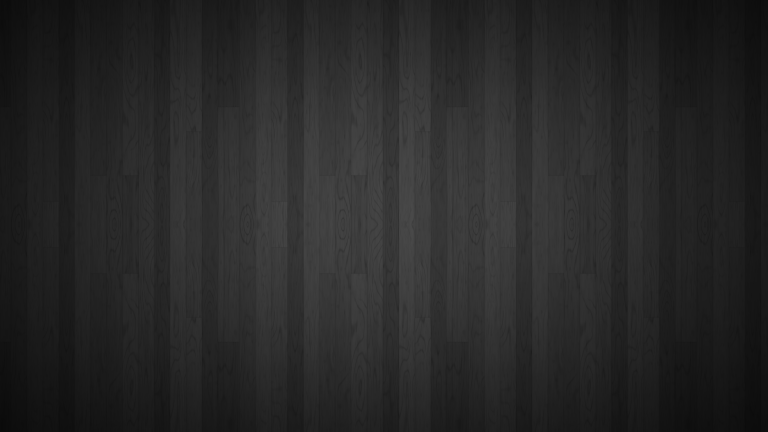
Give the GLSL for this texture, as a Shadertoy shader.

```glsl
// Dark wooden planks under a soft spotlight. A strip of 14 planks repeats sideways
// and is mirrored about a horizontal axis; each plank has its own tone, end joint
// and noise-warped grain, and a Gaussian falloff darkens the borders.

const float CANVAS_H = 432.0;   // design units over the canvas height
const float STRIP_W = 228.7;    // width of the repeating strip
const float STRIP_X = 218.0;    // left side of one strip
const float PLANK_W = 15.92;
const float AXIS_Y = 207.5;     // mirror axis of the boards
const int PLANKS = 14;

// Planks counted from the right side of the strip.
const float OUTER_TONE[PLANKS] = float[](0.86, 1.04, 1.06, 0.86, 0.98, 1.04, 0.97,
                                         0.95, 1.01, 0.85, 1.00, 1.04, 0.92, 0.84);
const float INNER_TONE[PLANKS] = float[](0.86, 0.99, 1.06, 0.86, 0.98, 0.94, 0.96,
                                         1.01, 1.03, 0.85, 1.06, 1.04, 0.92, 0.95);
const float JOINT_Y[PLANKS] = float[](400.0, 93.0, 400.0, 400.0, 400.0, 49.0, 400.0,
                                      49.0, 400.0, 400.0, 23.0, 400.0, 400.0, 117.5);

float hash(vec2 p) {
    p = fract(p * vec2(0.1031, 0.1137));
    p += dot(p, p.yx + 33.33);
    return fract((p.x + p.y) * p.x * 7.31 + p.y * 5.17);
}

float noise(vec2 p) {
    vec2 cell = floor(p), f = fract(p);
    f = f * f * (3.0 - 2.0 * f);
    return mix(mix(hash(cell), hash(cell + vec2(1, 0)), f.x),
               mix(hash(cell + vec2(0, 1)), hash(cell + vec2(1, 1)), f.x), f.y);
}

// Dark line of the given half width around distance zero.
float lineMask(float dist, float halfWidth) {
    return 1.0 - smoothstep(0.0, halfWidth, abs(dist));
}

// Growth rings: long arches, or closed ovals around a knot on the mirror axis.
// Slow noise fades the thin rings in and out; fibres and pores fill the rest.
float grain(vec2 local, float seed, float knot) {
    vec2 shifted = local + vec2(0.0, seed * 91.0);
    float warp = noise(shifted * vec2(0.11, 0.016) + seed * 7.0);
    float ripple = noise(shifted * vec2(0.3, 0.06) + 40.0);
    float arches = local.x * 0.09 + warp * 5.5 + ripple * 0.5;
    float ovals = length(local * vec2(0.36, 0.11)) + warp * 1.2 + ripple * 0.4;
    float nearKnot = knot * exp(-local.y * local.y / 1600.0);
    float field = mix(arches, ovals, nearKnot);
    float rings = pow(0.5 + 0.5 * sin(field * 6.2832), 9.0) - 0.18;
    float patches = smoothstep(0.35, 0.8, noise(shifted * vec2(0.07, 0.03) + 11.0));
    float strength = mix(0.02 + 0.12 * patches, 0.19, nearKnot);
    float fibre = noise(shifted * vec2(1.0, 0.11)) - 0.5;
    float pores = smoothstep(0.7, 0.95, noise(shifted * vec2(0.8, 0.16) + 23.0)) - 0.08;
    float streak = noise(shifted * vec2(0.25, 0.012) + 70.0) - 0.5;
    return 0.085 * fibre + 0.05 * streak - 0.07 * pores - strength * rings;
}

// Reflectance of the floor at a point in design units.
float planks(vec2 p) {
    float fromRight = STRIP_W - mod(p.x - STRIP_X, STRIP_W);
    int id = clamp(int(fromRight / PLANK_W), 0, PLANKS - 1);
    float y = abs(p.y - AXIS_Y);
    float x = fromRight - (float(id) + 0.5) * PLANK_W;
    float joint = y - JOINT_Y[id];
    float tone = joint < 0.0 ? INNER_TONE[id] : OUTER_TONE[id];
    float seed = float(id) + (joint < 0.0 ? 1.0 : 20.0);
    float knot = (id == 6 || id == 12) ? 1.0 : 0.0;

    float toSide = min(abs(x + 0.5 * PLANK_W), abs(x - 0.5 * PLANK_W));
    toSide = min(toSide, STRIP_W - fromRight);
    float sideFade = 0.4 + 0.6 * noise(vec2(fromRight * 0.05, y * 0.015));
    float seams = 0.11 * sideFade * lineMask(toSide, 1.1) + 0.07 * lineMask(joint, 1.0);
    return tone * (1.0 + grain(vec2(x, y), seed, knot)) * (1.0 - seams);
}

// Spotlight, widest along the horizontal axis.
float spotlight(vec2 uv) {
    vec2 d = uv - vec2(0.5, 0.52);
    return 0.258 * exp(-3.6 * d.x * d.x - 2.6 * d.y * d.y);
}

void mainImage(out vec4 fragColor, in vec2 fragCoord) {
    // Four samples per pixel smooth the plank edges.
    float wood = 0.0;
    for (int i = 0; i < 4; i++) {
        vec2 offset = vec2(i % 2, i / 2) * 0.5 - 0.25;
        wood += 0.25 * planks((fragCoord + offset) / iResolution.y * CANVAS_H);
    }
    float grey = wood * spotlight(fragCoord / iResolution.xy);
    fragColor = vec4(vec3(grey), 1.0);
}
```
